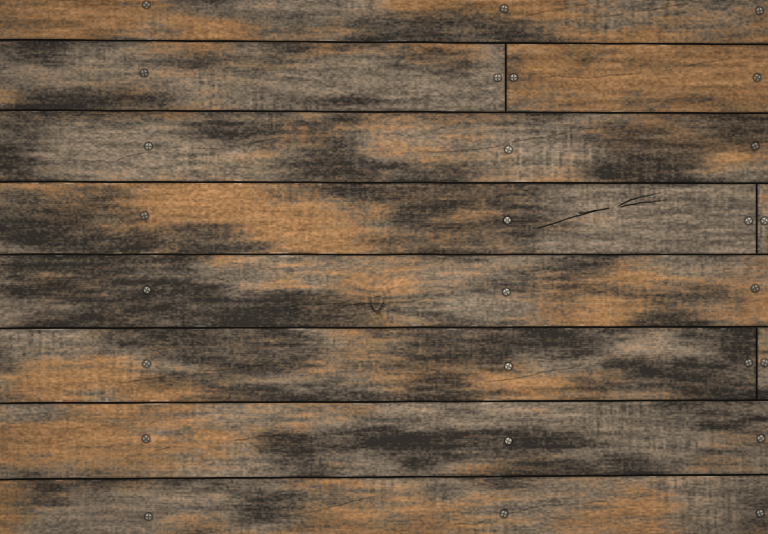
Give the GLSL for this texture, as a WebGL 2 fragment shader.

```glsl
#version 300 es
precision highp float;
// Weathered timber planks in eight rows, with stains, saw marks, cracks, a knot and screws.
uniform vec2 u_resolution;
out vec4 outColor;

const vec3 CHARCOAL = vec3(0.20, 0.18, 0.16);
const vec3 GREY = vec3(0.47, 0.415, 0.35);
const vec3 PALE = vec3(0.75, 0.645, 0.545);
const vec3 UMBER = vec3(0.29, 0.205, 0.13);
const vec3 BROWN = vec3(0.52, 0.385, 0.255);
const vec3 AMBER = vec3(0.77, 0.575, 0.39);
const vec3 STEEL = vec3(0.76, 0.73, 0.66);
const vec3 SEAM = vec3(0.08, 0.07, 0.06);

float hash(vec2 p) {
  return fract(sin(dot(p, vec2(127.1, 311.7))) * 43758.5453);
}

float noise(vec2 p) {
  vec2 i = floor(p), f = fract(p);
  f = f * f * (3.0 - 2.0 * f);
  return mix(mix(hash(i), hash(i + vec2(1, 0)), f.x),
             mix(hash(i + vec2(0, 1)), hash(i + vec2(1, 1)), f.x), f.y);
}

float fbm(vec2 p) {
  float sum = 0.0, amp = 0.52;
  for (int i = 0; i < 5; i++) {
    sum += amp * noise(p);
    p = p * 2.1 + 17.3;
    amp *= 0.5;
  }
  return sum;
}

// Soft elliptical patch
float blob(vec2 p, vec2 center, vec2 radius) {
  vec2 d = (p - center) / radius;
  return exp(-dot(d, d));
}

// Three-stop colour ramp
vec3 ramp(vec3 low, vec3 mid, vec3 high, float k) {
  return k < 0.5 ? mix(low, mid, k * 2.0) : mix(mid, high, k * 2.0 - 1.0);
}

// Rows grow slightly taller toward the bottom
float rowCoord(float y) {
  float a = 0.00107, b = 0.1293;
  return (sqrt(b * b + 4.0 * a * (y - 0.079)) - b) / (2.0 * a);
}

// Butt joint position; rows without one lie beyond the edge
float jointX(float row) {
  if (row == 0.0) return 0.947;
  return row == 2.0 || row == 4.0 ? 1.417 : 3.0;
}

// Thin wandering crack with tapered ends
float crack(vec2 p, float seed, float height, float px) {
  float start = hash(vec2(seed, 1.0)) * 1.1;
  float s = (p.x - start) / mix(0.25, 0.6, hash(vec2(seed, 2.0)));
  float path = mix(0.85, 0.4, s) - 0.3 * hash(vec2(seed, 3.0));
  path += 0.22 * (fbm(vec2(p.x * 9.0, seed)) - 0.5);
  float taper = smoothstep(0.0, 0.2, s) * smoothstep(1.0, 0.7, s);
  taper *= smoothstep(0.25, 0.5, noise(vec2(p.x * 40.0, seed)));
  return taper * (1.0 - smoothstep(0.0002, 0.0006 + px, abs(p.y - path) * height));
}

// Worn wood surface
vec3 wood(vec2 p, float row, float seed, float v) {
  vec2 shift = vec2(seed * 7.3, seed * 3.1);
  float stain = fbm(p * vec2(4.0, 10.0) + shift);
  float soot = fbm(p * vec2(5.0, 15.0) + shift + 41.0);
  float grain = fbm(p * vec2(14.0, 120.0) + shift);
  float speck = noise(p * vec2(150.0, 300.0)) - 0.5;
  float grit = noise(p * vec2(230.0, 260.0) + 7.0) - 0.5;
  float saw = noise(vec2(p.x * 200.0, p.y * 30.0 + seed)) - 0.5;
  float sawn = smoothstep(0.4, 0.65, fbm(p * vec2(5.0, 8.0) + shift + 90.0));
  float edge = smoothstep(0.3, 0.0, min(v, 1.0 - v));

  float golden = row < 0.0 || (row == 0.0 && p.x > 0.947) ? 0.13 : 0.0;
  float warmth = smoothstep(0.4, 0.68, stain + golden + 0.3 * (grain - 0.5) + 0.12 * grit);
  float dark = smoothstep(0.46, 0.76, soot + 0.06 * edge - golden * 0.7 + 0.22 * speck + 0.15 * saw * sawn);
  dark += 0.75 * blob(p, vec2(1.25, 0.30), vec2(0.2, 0.07)) * smoothstep(0.3, 0.5, soot);
  dark += 0.8 * blob(p, vec2(0.65, 0.19), vec2(0.1, 0.013));
  dark += 0.7 * blob(p, vec2(0.31, 0.71), vec2(0.05, 0.018));
  dark = min(dark, 1.0);

  float tone = 0.61 + 0.6 * (grain - 0.5) + 0.26 * speck + 0.26 * grit + 0.35 * (stain - 0.5);
  tone += saw * sawn * mix(0.34, 0.12, warmth) - 0.5 * dark;
  tone = clamp(tone, 0.0, 1.0);
  vec3 grey = ramp(CHARCOAL, GREY, PALE, tone);
  vec3 warm = ramp(UMBER, BROWN, AMBER, tone);
  return mix(grey, warm, warmth * (1.0 - 0.8 * dark));
}

// Round head with a crossed slot and a dark rim
vec3 screw(vec3 base, vec2 d, float seed, float px) {
  float r = length(d), angle = seed * 3.0;
  vec2 slot = abs(mat2(cos(angle), sin(angle), -sin(angle), cos(angle)) * d);
  base *= 1.0 - 0.5 * smoothstep(0.011, 0.006, r);
  vec3 head = STEEL * (0.9 - 30.0 * d.y) * mix(0.75, 1.1, seed);
  head *= mix(0.6, 1.0, smoothstep(0.0003, 0.0006 + px, min(slot.x, slot.y)));
  return mix(base, head, 1.0 - smoothstep(0.006 - px, 0.006 + px, r));
}

void main() {
  float px = 1.0 / u_resolution.y;
  vec2 p = gl_FragCoord.xy * px;
  p.y = 1.0 - p.y;
  float tilted = p.y - (p.x - 0.72) * (0.5 - p.y) * 0.015;
  float k = rowCoord(tilted + 0.0016 * (fbm(vec2(p.x * 14.0, 3.0)) - 0.5));
  float row = floor(k), v = fract(k), height = 0.1304 + 0.00214 * row;
  float joint = jointX(row);
  float seed = row + 2.0 + (p.x > joint ? 31.0 : 0.0);

  // Knot bends the grain around it
  vec2 fromKnot = (p - vec2(0.707, 0.565)) * vec2(1.0, 0.75);
  float knotR = length(fromKnot) + 0.02 * (fbm(p * 35.0) - 0.5);
  float knot = row == 3.0 ? exp(-knotR * knotR / 0.0009) : 0.0;
  vec3 color = wood(p + vec2(0.0, fromKnot.y * knot * 0.8), row, seed, v);
  color *= 1.0 - knot * (0.08 + 0.12 * sin(knotR * 520.0));
  color *= 1.0 - 0.5 * knot * smoothstep(0.003, 0.001, abs(knotR - 0.012)) * smoothstep(-0.01, 0.01, fromKnot.y);

  // Cracks, strongest on one row
  for (int i = 0; i < 2; i++) {
    float line = crack(vec2(p.x, v), seed * 5.0 + float(i), height, px);
    color *= 1.0 - line * (row == 2.0 ? 0.65 : 0.2);
  }

  // Screws in three columns, paired where a joint is near
  for (int i = 0; i < 3; i++) {
    float column = i == 0 ? 0.278 : i == 1 ? 0.945 : 1.421;
    float jitter = hash(vec2(row, float(i) + 9.0));
    float dx = p.x - column - 0.018 * (jitter - 0.5);
    if (abs(column - joint) < 0.03) dx = abs(p.x - joint) - 0.015;
    float dy = (v - 0.5 - 0.08 * (jitter - 0.5)) * height;
    color = screw(color, vec2(dx, dy), jitter, px);
  }

  // Seams, chipped edges and vignette
  float gap = min(min(v, 1.0 - v) * height, abs(p.x - joint));
  float chip = smoothstep(0.76, 0.9, noise(p * vec2(45.0, 120.0)));
  color += 0.16 * chip * smoothstep(0.006, 0.003, gap);
  color *= mix(0.75, 1.0, smoothstep(0.001, 0.006, gap));
  color = mix(SEAM, color, smoothstep(0.0006, 0.0012 + px * 0.7, gap));
  vec2 c = gl_FragCoord.xy / u_resolution - 0.5;
  color *= 1.08 - 0.5 * dot(c, c);
  outColor = vec4(clamp(color, 0.0, 1.0), 1.0);
}
```
